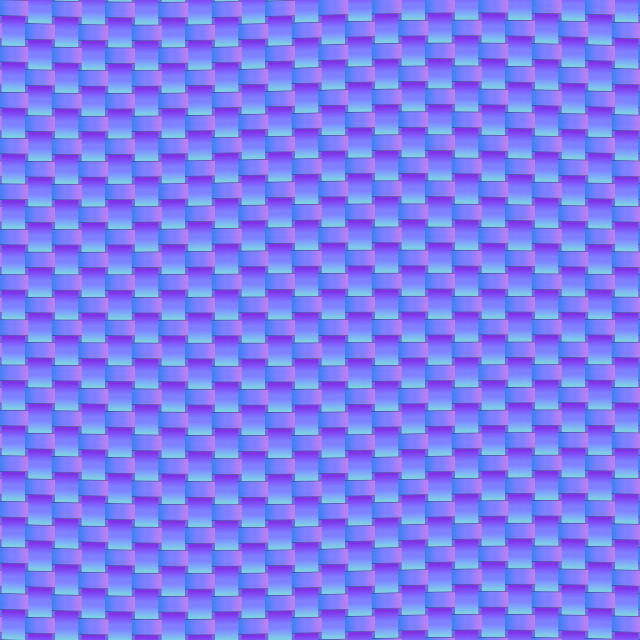
Reproduce this texture map procedurally as a Shadertoy shader.

```glsl
#define COUNT vec2(24.0, 28.0)      // strands across and down (even)
#define HALF_WIDTH vec2(0.438, 0.36) // strand half widths, in cells
#define ROW_SHIFT 0.17
#define WAVE 0.0039                 // sag of the rows
#define TILT 0.61                   // slope at the end of a segment
#define FLAT 0.17                   // level part of a segment
#define FIBRES 11.0
#define FIBRE_TILT 0.035
#define SEAM_WIDTH 0.035
#define SEAM_DARK 0.28
#define GAP_COLOR vec3(0.45, 0.42, 0.89)

const float TAU = 6.2831853;

float hash(vec2 p) {
    return fract(sin(dot(p, vec2(127.1, 311.7))) * 43758.5453);
}

// Smooth streaks across one strand, constant along its length
float fibres(float across, float strand) {
    float x = (across + 0.5) * FIBRES;
    float i = floor(x);
    float blend = smoothstep(0.0, 1.0, fract(x));
    return mix(hash(vec2(i, strand)), hash(vec2(i + 1.0, strand)), blend) - 0.5;
}

// Slope along a segment: level in the middle, bent down at both ends
float bend(float s) {
    float ramp = clamp((abs(s) - FLAT) / (1.0 - FLAT), 0.0, 1.0);
    return TILT * sign(s) * ramp;
}

vec3 encodeNormal(vec2 slope) {
    float z = sqrt(max(1.0 - dot(slope, slope), 0.0));
    return 0.5 + 0.5 * vec3(slope, z);
}

// Slow periodic sag of the weave
float sag(vec2 uv) {
    vec2 a = TAU * uv;
    return WAVE * (sin(a.x) * (0.6 + 0.4 * cos(a.y)) - 0.5 * cos(a.x) * sin(a.y));
}

void mainImage(out vec4 fragColor, in vec2 fragCoord) {
    vec2 uv = fragCoord / iResolution.xy;
    vec2 q = vec2(uv.x, uv.y + sag(uv)) * COUNT - vec2(0.0, ROW_SHIFT);
    vec2 cell = mod(floor(q), COUNT);
    vec2 f = fract(q) - 0.5;
    vec2 pixel = COUNT / iResolution.xy;

    // Checkerboard decides which strand lies on top
    bool warpOver = mod(cell.x + cell.y, 2.0) < 0.5;

    // Position along each segment, measured from its raised centre
    vec2 toCentre = f - vec2(f.x < 0.0 ? -1.0 : 1.0, f.y < 0.0 ? -1.0 : 1.0);
    vec2 along = warpOver ? vec2(toCentre.x, f.y) : vec2(f.x, toCentre.y);
    along /= 1.0 - HALF_WIDTH.yx.yx.xy.yx;

    // Normals of the vertical and horizontal strands
    vec3 warpColor = encodeNormal(vec2(FIBRE_TILT * fibres(f.x, cell.x), -bend(along.y)));
    vec3 weftColor = encodeNormal(vec2(bend(along.x), FIBRE_TILT * fibres(f.y, cell.y + 50.0)));

    // Antialiased coverage: x for vertical, y for horizontal strands
    vec2 edge = abs(f) - HALF_WIDTH;
    vec2 cover = 1.0 - smoothstep(-0.5 * pixel, 0.5 * pixel, edge);

    // Thin dark seam along the horizontal strand's edges
    float seam = 1.0 - smoothstep(0.5 * SEAM_WIDTH, 0.5 * SEAM_WIDTH + pixel.y, abs(edge.y));
    weftColor *= 1.0 - SEAM_DARK * seam;

    // Stack gap, lower strand and upper strand
    vec3 color = GAP_COLOR;
    if (warpOver) {
        color = mix(color, weftColor, cover.y);
        color = mix(color, warpColor, cover.x);
    } else {
        color = mix(color, warpColor, cover.x);
        color = mix(color, weftColor, cover.y);
    }
    fragColor = vec4(color, 1.0);
}
```
